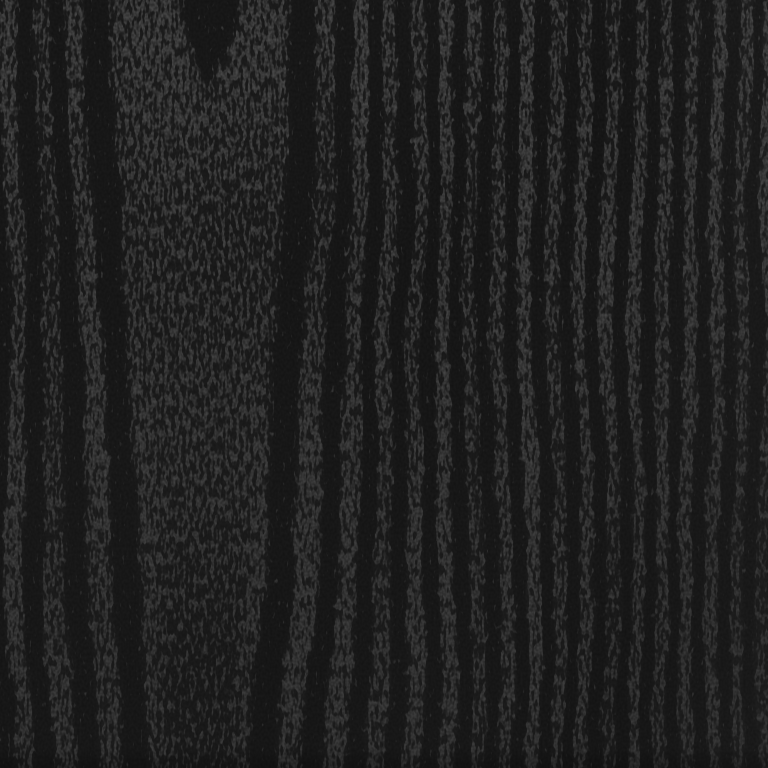
A WebGL 2 fragment shader for this texture:

```glsl
#version 300 es
precision highp float;

uniform vec2 u_resolution;
out vec4 fragColor;

const float TAU = 6.2831853;

float hash(vec2 cell) {
    uvec2 q = uvec2(ivec2(cell)) * uvec2(1597334673u, 3812015801u);
    uint h = (q.x ^ q.y) * 1597334673u;
    h = (h ^ (h >> 15)) * 2246822519u;
    h ^= h >> 13;
    return float(h >> 8) / 16777216.0;
}

float cornerRamp(vec2 cell, vec2 offset) {
    float angle = TAU * hash(cell);
    return dot(vec2(cos(angle), sin(angle)), offset);
}

// Gradient noise, roughly -1 to 1
float gradientNoise(vec2 p) {
    vec2 cell = floor(p);
    vec2 f = p - cell;
    vec2 s = f * f * f * (f * (f * 6.0 - 15.0) + 10.0);
    vec2 e = vec2(0.0, 1.0);
    float low = mix(cornerRamp(cell, f), cornerRamp(cell + e.yx, f - e.yx), s.x);
    float high = mix(cornerRamp(cell + e, f - e), cornerRamp(cell + e.yy, f - e.yy), s.x);
    return 1.6 * mix(low, high, s.y);
}

// Slow sideways drift of the grain plus ragged band edges
float grainWarp(vec2 p) {
    return 0.012 * gradientNoise(p * vec2(4.0, 2.3) + 7.0)
         + 0.005 * gradientNoise(p * vec2(14.0, 6.0) + 31.0)
         + 0.004 * gradientNoise(p * vec2(75.0, 18.0) + 53.0);
}

// Ring count outward from the heart: broad near it, evenly narrow far away
float ringPhase(float d) {
    return d / 0.034 - 4.8 * (1.0 - exp(-d / 0.127));
}

// Density of pale pores, 0 in smooth wood and 1 in a porous band
float poreBand(vec2 p, float heartX) {
    float x = p.x + grainWarp(p);
    float d = abs(x - heartX);
    d += 0.045 * (0.5 - p.y) * exp(-8.0 * max(d - 0.15, 0.0)) * smoothstep(0.0, 0.06, d);
    float phase = ringPhase(d);
    float wave = cos(TAU * phase);
    float band = smoothstep(-0.55, 0.6, wave + 0.1);

    // Uneven strength from ring to ring and along each ring
    float side = x < heartX ? 40.0 : 0.0;
    band *= 0.88 + 0.28 * gradientNoise(vec2(phase * 0.7 + side, p.y * 2.2));

    // The heart thins out toward the foot
    float core = 1.0 - smoothstep(0.05, 0.1, d);
    band *= 1.0 - 0.35 * core * (1.0 - smoothstep(0.1, 0.6, p.y));

    // Dark pointed notch at the head
    float halfWidth = 0.042 * smoothstep(0.84, 1.0, p.y);
    float notch = smoothstep(0.0, 0.014, halfWidth - abs(x - heartX - 0.012));
    return clamp(band * (1.0 - notch), 0.0, 1.0);
}

// Short upright flecks, crowded where density is high
float poreFlecks(vec2 p, float density) {
    float grain = 0.8 * gradientNoise(p * vec2(215.0, 68.0) + 11.0)
                + 0.45 * gradientNoise(p * vec2(290.0, 150.0) + 97.0);
    return smoothstep(-0.25, 0.4, grain + mix(-0.7, 0.2, density));
}

void main() {
    vec2 p = gl_FragCoord.xy / u_resolution;
    float band = poreBand(p, 0.26);
    float flecks = poreFlecks(p, band);

    // Sheen: strongest at the head, faint at the foot and right side
    float sheen = mix(0.82, 1.12, smoothstep(0.0, 1.0, p.y));
    sheen *= 1.0 - 0.22 * smoothstep(0.7, 1.0, p.x) * (1.0 - 0.7 * p.y);

    float speckle = gradientNoise(p * vec2(310.0, 240.0) + 171.0);
    float wood = 0.088 + 0.008 * gradientNoise(p * vec2(3.0, 2.0) + 5.0);
    wood += 0.012 * smoothstep(0.75, 1.0, p.x);
    float poreLight = (0.112 + 0.045 * speckle) * sheen;
    float tone = wood + 0.016 * band + flecks * poreLight + 0.012 * speckle;

    // Soft shade along the foot
    tone *= mix(0.8, 1.0, smoothstep(0.0, 0.03, p.y));
    fragColor = vec4(vec3(tone), 1.0);
}
```
